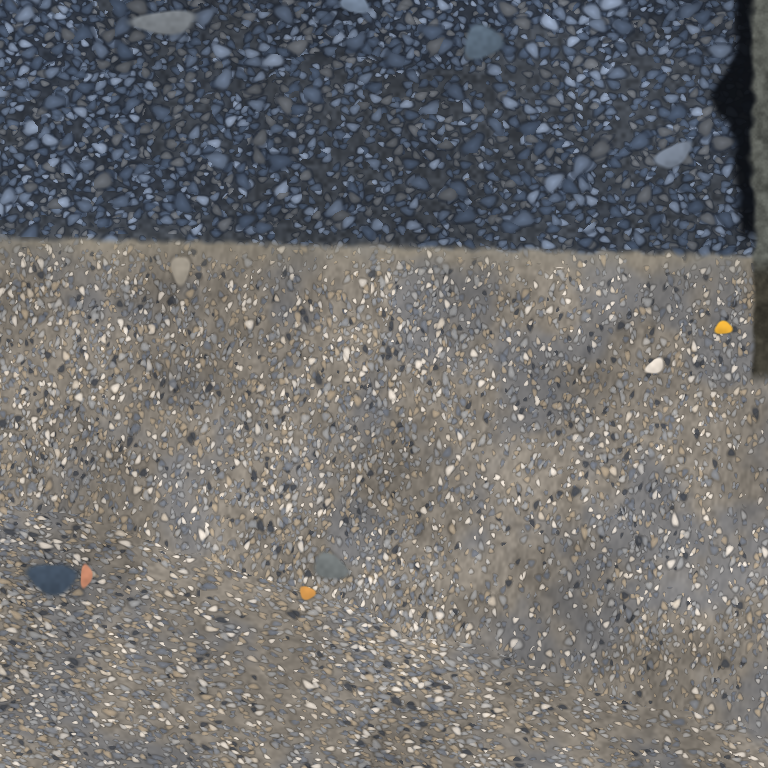
This texture is drawn by a WebGL 2 fragment shader. Its source:

```glsl
#version 300 es
precision highp float;

#define SHADE_LEFT 0.691
#define SHADE_SLOPE 0.024
#define SAND vec3(0.515, 0.488, 0.452)
#define WET_SAND vec3(0.27, 0.285, 0.305)
#define GAP vec3(0.13, 0.155, 0.2)
#define SLATE vec3(0.41, 0.43, 0.47)
#define TAN vec3(0.68, 0.6, 0.49)
#define CHALK vec3(0.9, 0.86, 0.81)

uniform vec2 u_resolution;
out vec4 fragColor;

vec3 hash3(vec2 p) {
    vec3 q = fract(vec3(p.xyx) * vec3(0.1031, 0.1030, 0.0973));
    q += dot(q, q.yxz + 33.33);
    return fract((q.xxy + q.yzz) * q.zyx);
}

float noise(vec2 p) {
    vec2 i = floor(p), f = fract(p);
    f = f * f * (3.0 - 2.0 * f);
    return mix(mix(hash3(i).x, hash3(i + vec2(1, 0)).x, f.x),
               mix(hash3(i + vec2(0, 1)).x, hash3(i + vec2(1, 1)).x, f.x), f.y);
}

float fbm(vec2 p) {
    return 0.55 * noise(p) + 0.3 * noise(p * 2.1 + 7.0) + 0.15 * noise(p * 4.3 + 19.0);
}

vec2 rotate(vec2 p, float a) {
    float c = cos(a), s = sin(a);
    return vec2(c * p.x + s * p.y, c * p.y - s * p.x);
}

float lumpyRadius(vec2 d, float phase) {
    return length(d) * (1.0 + 0.12 * sin(3.0 * atan(d.y, d.x + 0.0001) + phase));
}

// Scattered stones: x = height inside the stone, y and z = random traits
vec3 pebbles(vec2 p, float seed, float size) {
    vec3 best = vec3(-1, 0, 0);
    for (int k = 0; k < 9; k++) {
        vec2 cell = floor(p) + vec2(k % 3 - 1, k / 3 - 1);
        vec3 r = hash3(cell + seed), trait = hash3(cell + seed + 57.3);
        vec2 d = rotate(p - cell - 0.1 - 0.8 * r.xy, (trait.z - 0.5) * 2.2) * vec2(0.8, 1.25);
        float height = 1.0 - lumpyRadius(d, 6.3 * r.x) / (size * mix(0.55, 1.2, r.z));
        if (height > best.x) best = vec3(height, trait.xy);
    }
    return best;
}

// One larger stone: place holds centre and radii
void stone(inout vec3 col, vec2 uv, vec4 place, float tilt, vec3 tint) {
    vec2 d = rotate(uv - place.xy, tilt) / place.zw;
    float r = lumpyRadius(d, place.x * 40.0);
    col *= 0.85 + 0.15 * smoothstep(0.9, 1.35, r);
    tint *= 0.93 + 0.08 * d.y + 0.12 * noise(uv * 160.0);
    col = mix(tint, col, smoothstep(0.75, 1.1, r));
}

vec3 sunlitBeach(vec2 uv, float below) {
    // Lower left gravel lies flat, the rest is drawn out vertically
    float drift = 0.35 - 0.31 * uv.x + 0.06 * (fbm(uv * 9.0) - 0.5);
    bool flatBed = uv.y < drift;
    vec2 p = flatBed ? rotate(uv, -0.3) * vec2(0.8, 1.2) : rotate(uv, -0.12) * vec2(1.25, 0.8);
    float density = 0.12 + 0.8 * fbm(uv * vec2(6, 5) + 3.0) - 0.2 * uv.x;
    density += flatBed ? 0.1 : 0.0;
    density *= mix(0.35, 1.0, smoothstep(0.0, 0.04, below));

    vec3 col = SAND * (0.8 + 0.18 * noise(p * 190.0) + 0.25 * fbm(p * 60.0));
    col = mix(col, SLATE, 0.5 * smoothstep(0.45, 0.72, fbm(uv * 13.0)));
    for (float t = 0.0; t < 1.1; t += 0.3333) {
        vec3 s = pebbles(p * mix(120.0, 58.0, t) + 31.0 * t, floor(t * 33.5), 0.44 - 0.09 * t);
        float present = step(fract(s.y * 7.31 + s.z), density * (1.15 - 0.5 * t));
        vec3 tint = mix(SLATE, vec3(0.6), smoothstep(0.1, 0.6, s.y));
        tint = mix(tint, TAN, step(0.72, s.z) * 0.8);
        tint = mix(tint, CHALK, smoothstep(0.72, 0.96, s.y));
        tint = mix(tint, SLATE * 0.6, step(s.y, 0.06));
        col *= 1.0 - 0.13 * present * smoothstep(-0.5, 0.0, s.x);
        col = mix(col, tint * (0.92 + 0.2 * s.x), 0.85 * present * smoothstep(-0.08, 0.5, s.x));
    }
    col *= 0.83 + 0.36 * fbm(uv * 8.0 + 5.0);
    return mix(col, vec3(0.6, 0.57, 0.5), 0.5 * exp(-below * 50.0));
}

vec3 shadedShingle(vec2 uv, float above) {
    float grit = 0.65 * smoothstep(0.42, 0.65, fbm(uv * vec2(6, 7) + 21.0));
    grit = max(grit, 0.9 * exp(-above * 22.0) * (1.0 - smoothstep(0.6, 0.85, uv.x)));
    vec3 col = mix(GAP, WET_SAND, 0.35 + 0.65 * grit) * (0.8 + 0.4 * noise(uv * 170.0));
    for (float t = 0.0; t < 1.1; t += 0.5) {
        vec3 s = pebbles(uv * mix(95.0, 40.0, t) + 17.0 * t, 40.0 + 26.0 * t, 0.56 - 0.08 * t);
        float present = step(fract(s.y * 5.7 + s.z), (0.95 - 0.5 * t) * (1.0 - 0.65 * grit));
        vec3 tint = mix(vec3(0.25, 0.295, 0.365), vec3(0.49, 0.54, 0.62), s.y * s.y);
        tint = mix(tint, vec3(0.35), 0.7 * step(0.75, s.z));
        col = mix(col, GAP, 0.45 * present * smoothstep(-0.3, 0.0, s.x));
        col = mix(col, tint * (0.85 + 0.3 * s.x), present * smoothstep(-0.05, 0.42, s.x));
    }
    return col * (0.84 + 0.36 * fbm(uv * 7.0 + 9.0));
}

void main() {
    vec2 uv = gl_FragCoord.xy / u_resolution;
    float edge = uv.y - SHADE_LEFT + SHADE_SLOPE * uv.x + 0.006 * (noise(uv * 70.0) - 0.5);
    vec3 c = mix(sunlitBeach(uv, max(-edge, 0.0)), shadedShingle(uv, max(edge, 0.0)),
                 smoothstep(-0.006, 0.006, edge));

    // Weathered post and the dark gap beside it
    float x = uv.x + 0.016 * (fbm(uv * 30.0) - 0.5);
    float bulge = 0.035 * exp(-pow(abs(uv.y - 0.875) / 0.035, 2.0));
    float gap = smoothstep(0.952, 0.968, x + bulge) * smoothstep(0.67, 0.71, uv.y);
    c = mix(c, GAP * 0.35, 0.92 * gap);
    vec3 wood = mix(vec3(0.24, 0.23, 0.2), vec3(0.35, 0.36, 0.34), smoothstep(0.63, 0.67, uv.y));
    float post = smoothstep(0.976, 0.986, x) * smoothstep(0.495, 0.52, uv.y);
    c = mix(c, wood * (0.65 + 0.7 * fbm(uv * 90.0)), post);

    // Larger stones, shaded then sunlit
    stone(c, uv, vec4(.215, .971, .045, .016), .05, vec3(.47, .49, .51));
    stone(c, uv, vec4(.462, .996, .02, .014), -.3, vec3(.46, .52, .6));
    stone(c, uv, vec4(.628, .945, .027, .023), .4, vec3(.35, .41, .47));
    stone(c, uv, vec4(.877, .798, .028, .014), .5, vec3(.47, .51, .57));
    stone(c, uv, vec4(.235, .649, .013, .02), 0., vec3(.63, .6, .55));
    stone(c, uv, vec4(.068, .247, .034, .021), -.1, vec3(.27, .32, .38));
    stone(c, uv, vec4(.112, .25, .008, .016), -.1, vec3(.78, .54, .43));
    stone(c, uv, vec4(.942, .573, .012, .009), .1, vec3(.93, .7, .25));
    stone(c, uv, vec4(.4, .228, .011, .009), -.3, vec3(.82, .59, .32));
    stone(c, uv, vec4(.853, .523, .014, .009), .6, CHALK);
    stone(c, uv, vec4(.43, .262, .024, .017), -.4, vec3(.45, .47, .47));
    fragColor = vec4(c, 1);
}
```
